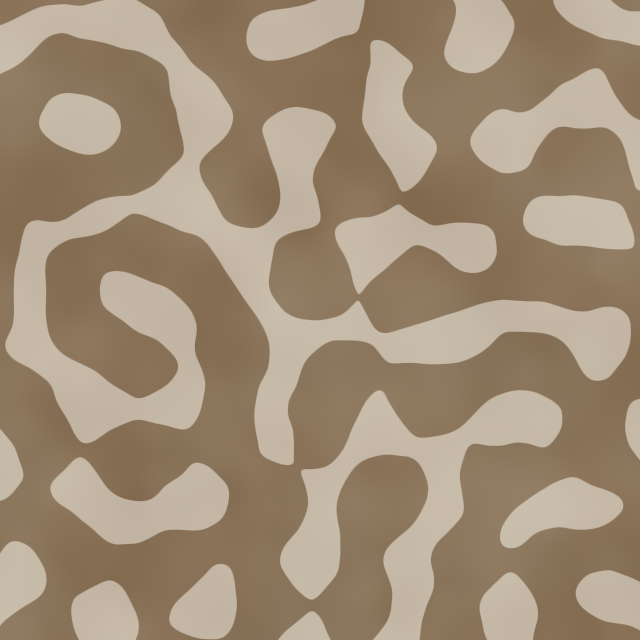
Write a Shadertoy shader that draws this pattern.

```glsl
const float TAU = 6.2831853;
const int WAVES = 48;

const vec3 UMBER = vec3(0.525, 0.430, 0.325);
const vec3 OLIVE = vec3(0.555, 0.475, 0.375);
const vec3 SAND  = vec3(0.762, 0.707, 0.637);
const vec3 CREAM = vec3(0.782, 0.735, 0.665);

float hash(vec2 p) {
    vec3 q = fract(vec3(p.xyx) * 0.1031);
    q += dot(q, q.yzx + 33.33);
    return fract((q.x + q.y) * q.z);
}

// Smoothly interpolated lattice noise, 0 to 1
float valueNoise(vec2 p) {
    vec2 cell = floor(p);
    vec2 f = fract(p);
    f = f * f * f * (f * (f * 6.0 - 15.0) + 10.0);
    float bottom = mix(hash(cell), hash(cell + vec2(1, 0)), f.x);
    float top = mix(hash(cell + vec2(0, 1)), hash(cell + vec2(1, 1)), f.x);
    return mix(bottom, top, f.y);
}

// Two octaves, the second one turned to hide the lattice
float cloud(vec2 p) {
    mat2 turn = mat2(0.8, 0.6, -0.6, 0.8);
    return 0.65 * valueNoise(p) + 0.35 * valueNoise(turn * p * 2.1 + 17.0);
}

vec2 wobble(vec2 p, float scale, float amount) {
    vec2 n = vec2(valueNoise(p * scale + 41.0), valueNoise(p * scale + 83.0));
    return p + amount * (n - 0.5);
}

// Sum of plane waves in all directions: a random field of unit variance
// whose features share one typical size
float spotField(vec2 p, float frequency, float spread) {
    float sum = 0.0;
    for (int i = 0; i < WAVES; i++) {
        float id = float(i);
        float angle = 0.5 * TAU * (id + hash(vec2(id, 3.0))) / float(WAVES);
        float k = frequency * (1.0 + spread * (2.0 * hash(vec2(id, 11.0)) - 1.0));
        float phase = hash(vec2(id, 29.0));
        sum += cos(TAU * (k * dot(p, vec2(cos(angle), sin(angle))) + phase));
    }
    return sum * sqrt(2.0 / float(WAVES));
}

void mainImage(out vec4 fragColor, in vec2 fragCoord) {
    vec2 uv = fragCoord / iResolution.y;

    // Spots: the threshold sets their share of the area
    float field = spotField(wobble(uv, 22.0, 0.012), 6.5, 0.14) - 0.33;
    float edge = max(fwidth(field), 0.0001);
    float spot = smoothstep(-0.7 * edge, 0.7 * edge, field);

    // Soft stains in hue and brightness
    float hue = smoothstep(0.2, 0.8, cloud(uv * 6.0 + 5.0));
    float shade = cloud(uv * 9.0 + 60.0) - 0.5;
    vec3 ground = mix(UMBER, OLIVE, hue) + 0.06 * shade;
    vec3 pale = mix(SAND, CREAM, hue) + 0.03 * shade;

    fragColor = vec4(mix(ground, pale, spot), 1.0);
}
```
